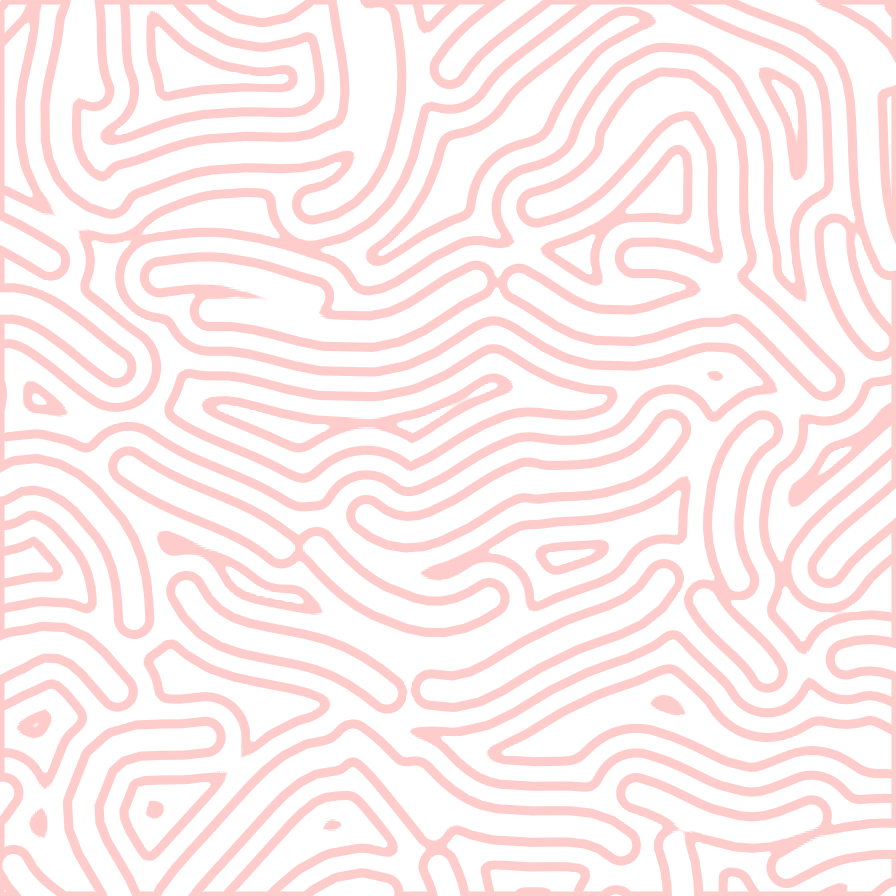
Give the GLSL for this pattern, as a Shadertoy shader.

```glsl
// Nested pink contour lines on white, like a hand-drawn topographic maze.
// Curved spines follow a wavy direction field; evenly spaced lines are drawn
// at fixed distances around them, softly blended where the spines meet.

const vec3 PAPER = vec3(1.0);
const vec3 PINK = vec3(1.0, 0.8, 0.8);
const float LINE_WIDTH = 0.0102;
const float LINE_SPACING = 0.0275;
const float FIRST_OFFSET = 0.0175;   // distance from a spine to its first line
const float CELL = 0.18;             // one spine per grid cell
const float JITTER = 0.7;
const float MIN_HALF_LENGTH = 0.05;
const float MAX_HALF_LENGTH = 0.16;
const float BLEND = 0.006;           // rounding of the creases
const float REACH = 0.2;             // spines farther away are skipped
const int STEPS = 6;
const float SEED = 17.0;

vec3 hash3(vec2 cell) {
    vec3 q = fract(vec3(cell.xyx + SEED) * vec3(0.1031, 0.1030, 0.0973));
    q += dot(q, q.yxz + 33.33);
    return fract((q.xxy + q.yzz) * q.zyx);
}

// Mostly level and rippled in the centre, turning more towards the border.
vec2 flowDirection(vec2 p) {
    float turning = mix(0.2, 1.0, smoothstep(0.12, 0.5, length(p - vec2(0.45, 0.55))));
    float bend = 1.1 * sin(7.0 * p.x + 4.0 * p.y + 1.0)
               + 0.9 * sin(9.0 * p.y - 5.0 * p.x + 2.4);
    float ripple = 0.45 * sin(23.0 * p.x + 5.0 * p.y)
                 + 0.25 * sin(17.0 * p.y - 13.0 * p.x + 1.7);
    float angle = turning * bend + ripple;
    return vec2(cos(angle), sin(angle));
}

float segmentDistance(vec2 p, vec2 a, vec2 b) {
    vec2 ab = b - a;
    float t = clamp(dot(p - a, ab) / dot(ab, ab), 0.0, 1.0);
    return length(p - a - ab * t);
}

// Distance to a streamline traced both ways from its centre.
float spineDistance(vec2 p, vec2 centre, float halfLength) {
    float nearest = 1.0;
    float stride = halfLength / float(STEPS);
    for (int side = -1; side <= 1; side += 2) {
        vec2 a = centre;
        for (int i = 0; i < STEPS; i++) {
            vec2 b = a + flowDirection(a) * stride * float(side);
            nearest = min(nearest, segmentDistance(p, a, b));
            a = b;
        }
    }
    return nearest;
}

// Soft minimum over the spines of the neighbouring cells.
float spineField(vec2 p) {
    vec2 home = floor(p / CELL);
    float total = 1e-18;
    for (int y = -2; y <= 2; y++) {
        for (int x = -2; x <= 2; x++) {
            vec2 cell = home + vec2(x, y);
            vec3 rnd = hash3(cell);
            vec2 centre = (cell + 0.5 + JITTER * (rnd.xy - 0.5)) * CELL;
            float halfLength = mix(MIN_HALF_LENGTH, MAX_HALF_LENGTH, rnd.z);
            if (length(p - centre) < halfLength + REACH) {
                total += exp(-spineDistance(p, centre, halfLength) / BLEND);
            }
        }
    }
    return -BLEND * log(total);
}

// Coverage of a stroke, one pixel soft at its edge.
float stroke(float dist, float halfWidth, float pixel) {
    return clamp(0.5 + (halfWidth - dist) / pixel, 0.0, 1.0);
}

void mainImage(out vec4 fragColor, in vec2 fragCoord) {
    float pixel = 1.0 / iResolution.y;
    vec2 p = fragCoord * pixel;
    vec2 size = iResolution.xy * pixel;

    // Distance to the closest contour level, with an even line width
    float field = spineField(p);
    float slope = length(vec2(dFdx(field), dFdy(field))) / pixel;
    float level = max((field - FIRST_OFFSET) / LINE_SPACING, -0.5);
    float toLine = abs(level - floor(level + 0.5)) * LINE_SPACING;
    toLine /= clamp(slope, 0.55, 1.0);
    float ink = stroke(toLine, 0.5 * LINE_WIDTH, pixel);

    // Cut shapes are closed along the canvas border
    vec2 toSide = min(p, size - p);
    float border = stroke(min(toSide.x, toSide.y), 0.5 * LINE_WIDTH, pixel);
    ink = max(ink, border * step(FIRST_OFFSET, field));

    fragColor = vec4(mix(PAPER, PINK, ink), 1.0);
}
```
